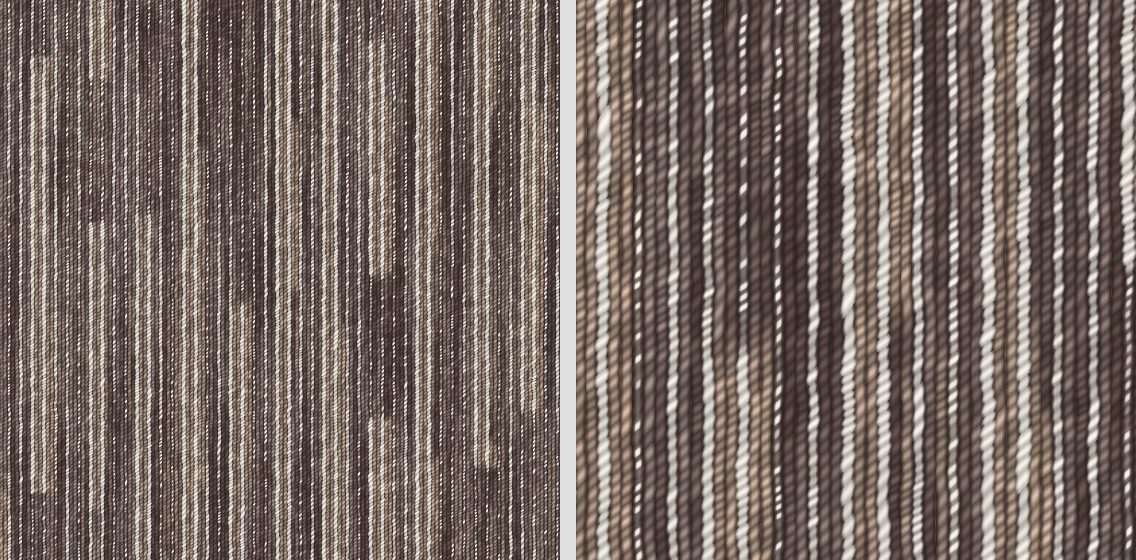
Left: the whole. Right: its middle third, enlarged.
Write a three.js fragment shader that draws this texture.

```glsl
// Ribbed loop-pile carpet: 48 repeats across, each one cream yarn beside two
// brown cords of equal width. Paired cream yarns rise into bold stripes around
// tan bands; slow noise starts and ends the stripes, hashes vary each stitch.

varying vec2 vUv;

const float COLUMNS = 48.0;        // cream yarns across
const float ROWS = 136.0;          // stitches down
const float COLUMN_SHIFT = 0.78;   // first yarn, in columns
const float GROUP_START = 2.9;     // first bold pair, in columns
const float GROUP_PITCH = 4.13;    // spacing of bold pairs, in columns
const float STRIPE_RATE = 2.8;     // stripe changes per canvas height
const float THIN_HALF = 0.08;      // half width of a buried yarn
const float BOLD_HALF = 0.195;     // half width of a raised yarn
const float EDGE = 0.05;           // edge softness, in columns
const float WOBBLE = 0.08;         // sideways wander, in columns
const float TWIST = 0.7;           // slant of stitches, rising to the right
const float DRIFT = 3.0;           // uneven stitch spacing, in stitches

const vec3 DARK = vec3(0.325, 0.265, 0.250);
const vec3 GRAY = vec3(0.525, 0.465, 0.440);
const vec3 TAN = vec3(0.655, 0.570, 0.500);
const vec3 CREAM = vec3(0.950, 0.930, 0.895);
const vec3 SHADOW = vec3(0.145, 0.100, 0.090);

float hash(vec2 p) {
  vec3 q = fract(p.xyx * 0.1031);
  q += dot(q, q.yzx + 33.33);
  return fract((q.x + q.y) * q.z);
}

// Smooth noise along y, independent for each seed.
float strand(float seed, float y) {
  float n = floor(y);
  float f = fract(y);
  f = f * f * (3.0 - 2.0 * f);
  return mix(hash(vec2(seed, n)), hash(vec2(seed, n + 1.0)), f);
}

// Unevenly spaced stitch coordinate along one yarn.
float stitchRow(float seed, float across, float y) {
  float drift = DRIFT * strand(seed + 43.0, y * ROWS * 0.13);
  return y * ROWS - across * TWIST + drift + hash(vec2(seed, 5.0));
}

// 0 between stitches, 1 on the crown of a loop.
float crown(float row) {
  return 0.5 - 0.5 * cos(6.28318 * row);
}

// Column's group number (x) and its place within that group (y).
vec2 groupOf(float column) {
  float g = floor((column + 1.0 - GROUP_START) / GROUP_PITCH);
  return vec2(g, column - floor(GROUP_START + GROUP_PITCH * g));
}

// 1 where a group's stripe is raised, 0 where it is buried.
float stripe(float group, float y) {
  return smoothstep(0.27, 0.31, strand(group + 71.0, y * STRIPE_RATE));
}

// Three cords per column; the one at the column's centre lies under the cream.
vec3 cordColor(float x, float y) {
  float cord = floor(x * 3.0 + 0.5);
  float across = x * 3.0 - cord;
  float bed = 1.0 - step(0.5, mod(cord, 3.0));
  vec2 group = groupOf(floor(x));

  float tone = strand(cord + 211.0, y * 6.0) * 0.6 + strand(floor(x) + 251.0, y * 4.0) * 0.4;
  vec3 yarn = mix(DARK, GRAY, smoothstep(0.28, 0.66, tone));

  // Tan fills a raised pair, sometimes spills beyond it, and strays elsewhere.
  float inner = 1.0 - step(0.5, group.y);
  float outer = step(0.5, group.y) * (1.0 - step(1.5, group.y));
  float spill = smoothstep(0.56, 0.62, strand(group.x + 131.0, y * 3.0));
  float stray = smoothstep(0.76, 0.84, strand(cord + 307.0, y * 2.5));
  float tanned = max(stripe(group.x, y) * max(inner * 0.85, outer * spill), stray * 0.6);
  yarn = mix(yarn, TAN, tanned * (1.0 - bed));
  yarn = mix(yarn, DARK, bed * 0.8);

  float row = stitchRow(cord, across, y);
  float jitter = hash(vec2(cord + 17.0, floor(row)));
  float roundness = 1.0 - smoothstep(0.12, 0.54, abs(across));
  float light = (0.30 + 0.70 * roundness) * (0.58 + 0.42 * crown(row));
  return mix(SHADOW, yarn * (0.88 + 0.46 * jitter), light);
}

// Cream yarn in column units: colour in rgb, coverage in a.
vec4 creamYarn(float x, float y) {
  float column = floor(x + 0.5);
  float across = x - column;
  vec2 group = groupOf(column);
  float paired = 1.0 - step(1.5, group.y);

  float row = stitchRow(column + 701.0, across * 3.0, y);
  float stitch = hash(vec2(column + 29.0, floor(row)));
  float bead = crown(row);

  float wear = 0.80 + 0.20 * strand(column + 401.0, y * 5.0);
  float bold = paired * stripe(group.x, y) * wear;
  float faint = 0.55 * smoothstep(0.25, 0.90, strand(column + 503.0, y * 2.5));
  float raised = max(bold, faint);

  // Raised yarn is lumpy but unbroken; buried yarn breaks into uneven beads.
  float halfWidth = mix(THIN_HALF, BOLD_HALF, raised);
  halfWidth *= 0.82 + 0.20 * bead + 0.36 * (stitch - 0.5);
  float cover = 1.0 - smoothstep(halfWidth - EDGE, halfWidth + EDGE, abs(across));
  float beads = mix(0.25, 1.0, smoothstep(0.1, 0.7, bead) * smoothstep(0.2, 0.6, stitch));
  cover *= mix(beads, 1.0, smoothstep(0.15, 0.70, raised));

  float roundness = 1.0 - 0.30 * smoothstep(0.4, 1.1, abs(across) / halfWidth);
  float shade = roundness * (0.78 + 0.22 * bead) * (0.90 + 0.14 * stitch);
  return vec4(CREAM * shade, cover);
}

void main() {
  float y = vUv.y;
  float x = vUv.x * COLUMNS - COLUMN_SHIFT;
  x += WOBBLE * (strand(floor(x + 0.5) + 601.0, y * ROWS * 0.4) - 0.5);

  vec4 cream = creamYarn(x, y);
  vec3 color = mix(cordColor(x, y), cream.rgb, cream.a);
  gl_FragColor = vec4(clamp(color, 0.0, 1.0), 1.0);
}
```
